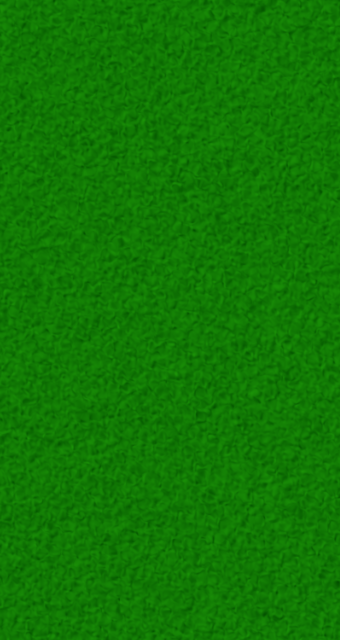
Give the GLSL for this texture, as a WebGL 2 fragment shader.

```glsl
#version 300 es
precision highp float;
// Green felt: short, fine, matted fibres with small creases.

#define FIBRE_DENSITY 250.0
#define FIBRE_STRETCH 0.55
#define FIBRE_LAYERS 3
#define CURL_DENSITY 110.0
#define CURL_AMOUNT 0.005
#define RELIEF_OFFSET vec2(0.004, -0.005)
#define RELIEF 0.35
#define MOTTLE vec2(85.0, 0.20)
#define CONTRAST 1.87
#define BALANCE 0.49
#define DARK_GREEN vec3(0.05, 0.43, 0.01)
#define LIGHT_GREEN vec3(0.08, 0.51, 0.02)

uniform vec2 u_resolution;
out vec4 fragColor;

// Integer lattice hash, 0 to 1
float hash(ivec2 cell, int seed) {
    uint h = uint(cell.x) * 374761393u + uint(cell.y) * 668265263u + uint(seed) * 974711u;
    h = (h ^ (h >> 15)) * 2246822519u;
    h = (h ^ (h >> 13)) * 3266489917u;
    h ^= h >> 16;
    return float(h & 65535u) / 65535.0;
}

// Smooth value noise, centred on zero
float noise(vec2 p, int seed) {
    ivec2 cell = ivec2(floor(p));
    vec2 f = fract(p);
    f = f * f * (3.0 - 2.0 * f);
    float low = mix(hash(cell, seed), hash(cell + ivec2(1, 0), seed), f.x);
    float high = mix(hash(cell + ivec2(0, 1), seed), hash(cell + ivec2(1, 1), seed), f.x);
    return mix(low, high, f.y) - 0.5;
}

// Crossed layers of elongated grains, each at its own angle
float fibres(vec2 p) {
    float sum = 0.0;
    for (int i = 0; i < FIBRE_LAYERS; i++) {
        float angle = 0.3 + 3.14159 * float(i) / float(FIBRE_LAYERS);
        vec2 along = vec2(cos(angle), sin(angle));
        vec2 across = vec2(-along.y, along.x);
        vec2 q = vec2(dot(p, along) * FIBRE_STRETCH, dot(p, across));
        sum += noise(q * FIBRE_DENSITY, 11 + i);
    }
    return sum * inversesqrt(float(FIBRE_LAYERS));
}

void main() {
    vec2 p = gl_FragCoord.xy / u_resolution.y;

    // Bend the fibres slightly
    vec2 bend = vec2(noise(p * CURL_DENSITY, 1), noise(p * CURL_DENSITY, 2));
    vec2 curled = p + CURL_AMOUNT * bend;

    // Fine pile, shaded by its neighbours so that it stays even overall
    float tone = 0.92 * (fibres(curled) - RELIEF * fibres(curled + RELIEF_OFFSET));

    // Faint patches of two sizes
    tone += MOTTLE.y * noise(p * MOTTLE.x, 3);
    tone += 0.25 * MOTTLE.y * noise(p * MOTTLE.x * 0.3, 4);

    // Creases fall a little deeper than the highlights rise
    tone -= 0.25 * (tone * tone - 0.04);

    vec3 colour = mix(DARK_GREEN, LIGHT_GREEN, BALANCE + CONTRAST * tone);
    fragColor = vec4(clamp(colour, 0.0, 1.0), 1.0);
}
```
